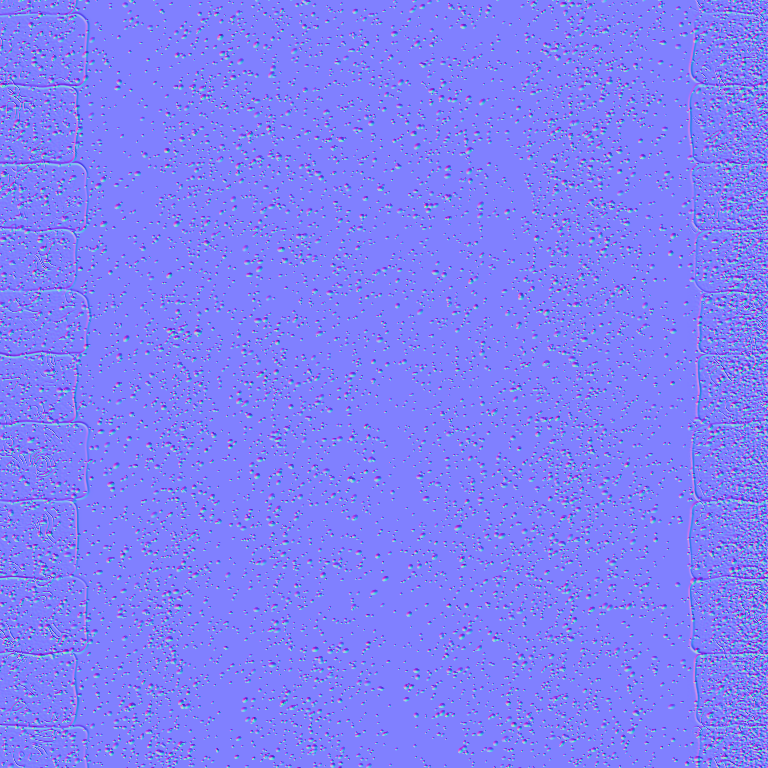
Reproduce this texture map procedurally as a three.js fragment shader.

```glsl
varying vec2 vUv;

float hash(vec2 p) {
  vec3 q = fract(vec3(p.xyx) * 0.1031);
  q += dot(q, q.yzx + 33.33);
  return fract((q.x + q.y) * q.z);
}

vec2 hash2(vec2 p) {
  return vec2(hash(p + 17.3), hash(p + 61.7));
}

float corner(vec2 cell, vec2 offset) {
  float angle = 6.2832 * hash(cell);
  return dot(vec2(cos(angle), sin(angle)), offset);
}

float gradientNoise(vec2 p) {
  vec2 i = floor(p), f = fract(p);
  vec2 u = f * f * f * (f * (f * 6.0 - 15.0) + 10.0);
  vec2 e = vec2(1.0, 0.0);
  float low = mix(corner(i, f), corner(i + e, f - e), u.x);
  float high = mix(corner(i + e.yx, f - e.yx), corner(i + 1.0, f - 1.0), u.x);
  return mix(low, high, u.y);
}

float band(float x, float center, float width) {
  float d = (x - center) / width;
  return exp(-d * d);
}

// Share of cells that hold a pit: worn streaks, clean streaks, rough borders
float pitDensity(vec2 p) {
  float low = 1.0 - p.y;
  float d = 0.20;
  d += 0.36 * band(p.x, 0.205 + 0.075 * p.y, 0.038) * (0.1 + 0.9 * low);
  d += 0.20 * band(p.x, 0.715 + 0.045 * p.y, 0.065);
  d += 0.06 * band(p.x, 0.36, 0.05);
  d -= 0.17 * band(p.x, 0.515, 0.03) * low;
  d -= 0.14 * band(p.x, 0.30, 0.03) * low;
  d -= 0.14 * band(p.x, 0.17, 0.05) * p.y * p.y;
  d -= 0.15 * band(p.x, 0.665, 0.03) * p.y;
  d -= 0.10 * band(p.x, 0.88, 0.025);
  d *= 1.0 + 0.8 * gradientNoise(p * 30.0) + 0.4 * gradientNoise(p * 7.0);
  d += 0.20 * (1.0 - smoothstep(0.09, 0.12, p.x));
  d += 0.18 * smoothstep(0.895, 0.91, p.x);
  d += 0.65 * smoothstep(0.9, 1.0, p.x) * (0.6 + 0.4 * low);
  return clamp(d, 0.0, 0.95);
}

// Slope of scattered, tilted oval pits
vec2 pitSlope(vec2 p, float cellSize, float share, float seed) {
  vec2 grid = p / cellSize, home = floor(grid), slope = vec2(0.0);
  for (int j = -1; j <= 1; j++) {
    for (int i = -1; i <= 1; i++) {
      vec2 cell = home + vec2(float(i), float(j));
      vec2 key = cell + seed;
      vec2 center = cell + 0.1 + 0.8 * hash2(key);
      float present = step(hash(key), share * pitDensity(center * cellSize));
      float radius = mix(0.26, 0.46, hash(key + 5.1));
      float tilt = 0.45 + 0.9 * (hash(key + 9.4) - 0.5);
      float stretch = mix(1.0, 1.6, hash(key + 2.6));
      float steepness = mix(1.8, 3.6, hash(key + 7.7));
      mat2 turn = mat2(cos(tilt), -sin(tilt), sin(tilt), cos(tilt));
      vec2 q = turn * (grid - center) / (radius * vec2(stretch, 1.0));
      vec2 wall = q * max(1.0 - dot(q, q), 0.0) / vec2(stretch, 1.0);
      slope += present * steepness * (wall * turn);
    }
  }
  return slope;
}

// Height of the joint above a stone row, measured down from the top
float jointDepth(float row) {
  return 0.018 + 0.0927 * row - 0.024 * band(row, 5.8, 1.9) + 0.012 * band(row, 2.3, 0.8);
}

float roundBox(vec2 p, vec2 halfSize, float radius) {
  vec2 q = abs(p) - halfSize + radius;
  return length(max(q, 0.0)) + min(max(q.x, q.y), 0.0) - radius;
}

// Distance to the outlines of the stones in both borders
float jointDistance(vec2 p) {
  float nearest = 1.0;
  bool onLeft = p.x < 0.5;
  float inward = onLeft ? p.x : 1.0 - p.x;
  for (int i = -1; i < 12; i++) {
    float row = float(i);
    float top = jointDepth(row), bottom = jointDepth(row + 1.0);
    float leftWidth = 0.106 + 0.007 * cos(3.14159 * row);
    float rightWidth = 0.095 - 0.006 * sin(row - 2.6);
    float width = onLeft ? leftWidth : rightWidth;
    vec2 halfSize = vec2(0.5 * width + 0.1, 0.5 * (bottom - top));
    vec2 center = vec2(0.5 * width - 0.1, 0.5 * (top + bottom));
    float d = roundBox(vec2(inward, 1.0 - p.y) - center, halfSize, 0.014);
    nearest = min(nearest, abs(d));
  }
  return nearest;
}

// Joints, winding cracks and grain of the border stones
float stoneHeight(vec2 p) {
  vec2 warp = vec2(gradientNoise(p * 28.0), gradientNoise(p * 28.0 + 40.0));
  float joint = band(jointDistance(p + 0.006 * warp), 0.0, 0.0016);
  float wear = 0.75 + 0.9 * gradientNoise(p * 18.0 + 9.0);
  float inside = 1.0 - smoothstep(0.085, 0.105, min(p.x, 1.0 - p.x));
  float crack = band(gradientNoise(p * 38.0 + 3.0 * warp), 0.0, 0.045);
  crack *= smoothstep(0.05, 0.3, gradientNoise(p * 26.0 + 70.0));
  float rough = 0.0002 + 0.0011 * smoothstep(0.91, 1.0, p.x) * (1.2 - 0.6 * p.y);
  float grain = rough * gradientNoise(p * vec2(270.0, 310.0));
  return inside * (grain - 0.0011 * crack) - 0.0017 * wear * joint;
}

vec2 stoneSlope(vec2 p) {
  vec2 e = vec2(0.0006, 0.0);
  float dx = stoneHeight(p + e) - stoneHeight(p - e);
  float dy = stoneHeight(p + e.yx) - stoneHeight(p - e.yx);
  return vec2(dx, dy) / (2.0 * e.x);
}

void main() {
  vec2 slope = pitSlope(vUv, 0.0052, 1.0, 0.0) + pitSlope(vUv, 0.0083, 0.62, 311.0);
  if (min(vUv.x, 1.0 - vUv.x) < 0.135) slope += stoneSlope(vUv);
  vec3 normal = normalize(vec3(-slope, 1.0));
  gl_FragColor = vec4(normal * 0.5 + 0.5, 1.0);
}
```
